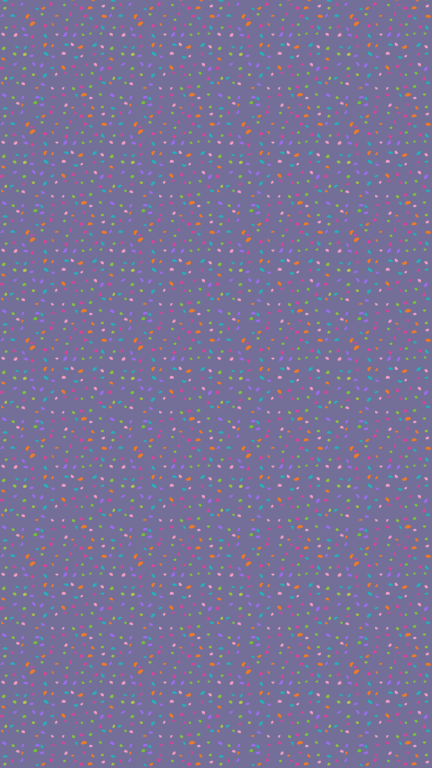
This pattern is drawn by a WebGL 1 fragment shader. Its source:

```glsl
precision highp float;
// Tiny confetti chips in bright colours, scattered over a muted violet ground.

uniform vec2 u_resolution;

const vec3 GROUND  = vec3(0.450, 0.436, 0.600);
const vec3 ORANGE  = vec3(0.95, 0.48, 0.14);
const vec3 ROSE    = vec3(0.96, 0.61, 0.76);
const vec3 MAGENTA = vec3(0.88, 0.25, 0.60);
const vec3 GREEN   = vec3(0.45, 0.77, 0.20);
const vec3 LIME    = vec3(0.76, 0.78, 0.28);
const vec3 TEAL    = vec3(0.14, 0.70, 0.74);
const vec3 VIOLET  = vec3(0.62, 0.42, 0.94);

const float CELLS_ACROSS = 44.0; // grid cells over the canvas width
const float TILE_CELLS = 11.0;   // the scatter repeats after this many cells

float hash(vec2 cell, float seed) {
  vec3 p = fract(vec3(cell.xyx) * vec3(0.1031, 0.1030, 0.0973) + seed * 0.1731);
  p += dot(p, p.yzx + 33.33);
  return fract((p.x + p.y) * p.z);
}

vec2 rotate(vec2 p, float angle) {
  float c = cos(angle), s = sin(angle);
  return vec2(c * p.x + s * p.y, c * p.y - s * p.x);
}

// Approximate signed distance to an ellipse
float ellipseDistance(vec2 p, vec2 radii) {
  float k = length(p / radii);
  float slope = length(p / (radii * radii));
  return k * (k - 1.0) / max(slope, 0.001);
}

// Ellipse bent along its length and thicker at one end
float chipDistance(vec2 p, vec2 radii, float bend) {
  p.y += bend * (p.x * p.x / radii.x - 0.3 * radii.x);
  p.y *= 1.0 + 0.4 * bend * p.x / radii.x;
  return ellipseDistance(p, radii);
}

vec3 chipColour(float pick, float tint) {
  if (pick < 0.16) return ORANGE;
  if (pick < 0.32) return ROSE;
  if (pick < 0.51) return MAGENTA;
  if (pick < 0.69) return mix(GREEN, LIME, tint * tint);
  if (pick < 0.83) return TEAL;
  return VIOLET;
}

// Half length and half width: orange, teal and violet chips are the long ones
vec2 chipRadii(float pick, float size) {
  if (pick < 0.16) return vec2(0.26, 0.145) * mix(0.55, 1.15, size);
  if (pick < 0.32) return vec2(0.195, 0.135) * mix(0.7, 1.15, size);
  if (pick < 0.69) return vec2(0.170, 0.132) * mix(0.75, 1.15, size);
  return vec2(0.235, 0.125) * mix(0.7, 1.15, size);
}

// Spreads neighbouring colours apart, with some randomness
float colourPick(vec2 id) {
  return fract(0.382 * id.x + 0.273 * id.y + 0.7 * hash(id, 3.0));
}

// Colour of the chip in one cell, with its coverage in alpha
vec4 chip(vec2 p, vec2 cell, float blur) {
  vec2 id = mod(cell, TILE_CELLS);
  vec2 jitter = vec2(hash(id, 1.0), hash(id, 2.0)) - 0.5;
  float pick = colourPick(id);
  float bend = (hash(id, 4.0) - 0.5) * 0.5;
  float angle = (hash(id, 5.0) - 0.5) * 2.2; // mostly lying or slanted
  vec2 local = rotate(p - cell - 0.5 - 0.65 * jitter, angle);
  float d = chipDistance(local, chipRadii(pick, hash(id, 6.0)), bend);
  return vec4(chipColour(pick, hash(id, 7.0)), 1.0 - smoothstep(-blur, blur, d));
}

void main() {
  float scale = CELLS_ACROSS / u_resolution.x;
  vec2 p = gl_FragCoord.xy * scale;
  float blur = 0.8 * scale;
  vec3 colour = GROUND;

  // Chips may reach over cell borders, so visit all neighbours
  for (int y = -1; y <= 1; y++) {
    for (int x = -1; x <= 1; x++) {
      vec4 layer = chip(p, floor(p) + vec2(float(x), float(y)), blur);
      colour = mix(colour, layer.rgb, layer.a);
    }
  }
  gl_FragColor = vec4(colour, 1.0);
}
```
